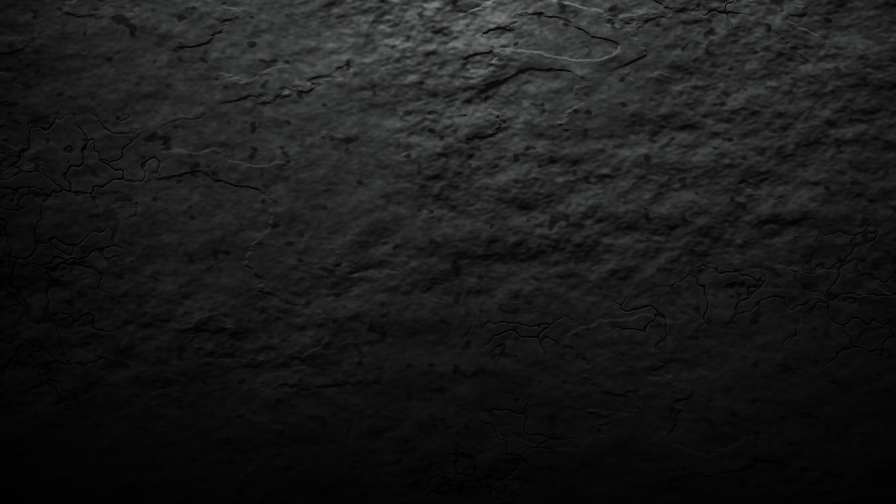
Write a Shadertoy shader that draws this texture.

```glsl
// Dark slate wall lit softly from above, fading to black at the foot and sides.
// A height field of grain, broken ledges and warped cellular cracks is shaded
// by its slope toward the light; cracks and pits are then darkened.
#define TOP_LIGHT 0.245
#define FOOT_LIGHT 0.018
#define SIDE_FADE 0.60
#define GRAIN_DEPTH 0.018
#define LEDGE_DEPTH 0.0060
#define CRACK_DEPTH 0.0055
#define CRACK_CELLS vec2(9.0, 14.0)
#define CRACK_WIDTH 0.10
#define SPECKLE 0.42
#define TINT vec3(0.98, 1.01, 1.0)

vec2 hash2(vec2 p) {
    vec3 q = fract(vec3(p.xyx) * vec3(0.1031, 0.1030, 0.0973));
    q += dot(q, q.yzx + 33.33);
    return fract((q.xx + q.yz) * q.zy);
}

float valueNoise(vec2 p) {
    vec2 i = floor(p), f = fract(p);
    f = f * f * (3.0 - 2.0 * f);
    float low = mix(hash2(i).x, hash2(i + vec2(1, 0)).x, f.x);
    float high = mix(hash2(i + vec2(0, 1)).x, hash2(i + vec2(1, 1)).x, f.x);
    return mix(low, high, f.y);
}

// Layered noise in 0..1, each octave turned to hide the lattice
float layers(vec2 p, int octaves) {
    float sum = 0.0, amp = 0.5, total = 0.0;
    for (int i = 0; i < octaves; i++) {
        sum += amp * valueNoise(p);
        total += amp;
        p = mat2(1.6, 1.2, -1.2, 1.6) * p + 17.3;
        amp *= 0.5;
    }
    return sum / total;
}

// Gap between the two nearest cell points: zero along cell borders
float cellBorder(vec2 p) {
    vec2 i = floor(p), f = fract(p);
    float nearest = 8.0, second = 8.0;
    for (int y = -1; y <= 1; y++)
    for (int x = -1; x <= 1; x++) {
        vec2 cell = vec2(x, y);
        float d = length(cell + hash2(i + cell) - f);
        second = min(second, max(nearest, d));
        nearest = min(nearest, d);
    }
    return second - nearest;
}

// Crack strength, confined to scattered patches
float cracks(vec2 p) {
    vec2 warp = vec2(layers(p * 13.0, 4), layers(p * 13.0 + 40.0, 4)) - 0.5;
    float patches = smoothstep(0.52, 0.66, layers(p * vec2(2.4, 3.6) + 5.7, 4));
    float border = cellBorder((p + 0.16 * warp) * CRACK_CELLS);
    return patches * (1.0 - smoothstep(0.0, CRACK_WIDTH, border));
}

// Ragged steps along two contours of a stretched noise
float ledges(vec2 p) {
    float v = layers(p * vec2(2.8, 5.5) + 11.0, 7);
    float broken = smoothstep(0.42, 0.64, layers(p * 5.0 + 31.0, 3));
    float steps = smoothstep(0.4, 0.425, v) - smoothstep(0.56, 0.585, v);
    return broken * steps;
}

// Grain swells in rough patches and calms between them
float surfaceHeight(vec2 p) {
    float rough = 0.65 + 0.8 * smoothstep(0.35, 0.7, layers(p * 3.3 + 23.0, 2));
    float grain = 2.0 * layers(p * vec2(13.0, 19.0), 4) - 1.0;
    return GRAIN_DEPTH * rough * grain + LEDGE_DEPTH * ledges(p) - CRACK_DEPTH * cracks(p);
}

// Small irregular holes at the peaks of a fine noise
float pits(vec2 p) {
    return smoothstep(0.72, 0.86, layers(p * vec2(42.0, 58.0) + 71.0, 2));
}

void mainImage(out vec4 fragColor, in vec2 fragCoord) {
    vec2 uv = fragCoord / iResolution.xy;
    vec2 p = fragCoord / iResolution.y;

    // Broad falloff from the top centre
    float side = 2.0 * abs(uv.x - 0.54);
    float light = FOOT_LIGHT + TOP_LIGHT * pow(uv.y, 1.1);
    light *= 1.0 - SIDE_FADE * side * side;
    light *= 0.8 + 0.4 * layers(p * vec2(3.0, 4.5) + 3.0, 3);

    // Relief: faces turned up and left catch the light
    vec2 toLight = 0.0018 * vec2(-0.4, 0.92);
    float slope = (surfaceHeight(p - toLight) - surfaceHeight(p + toLight)) / 0.0036;
    float relief = clamp(1.0 + 0.75 * slope, 0.2, 1.6);

    // Hollows and fine speckle
    float hollow = (1.0 - 0.55 * cracks(p)) * (1.0 - 0.5 * pits(p));
    float speckle = 1.0 + SPECKLE * (layers(p * vec2(95.0, 115.0), 2) - 0.5);

    fragColor = vec4(TINT * light * relief * hollow * speckle, 1.0);
}
```
